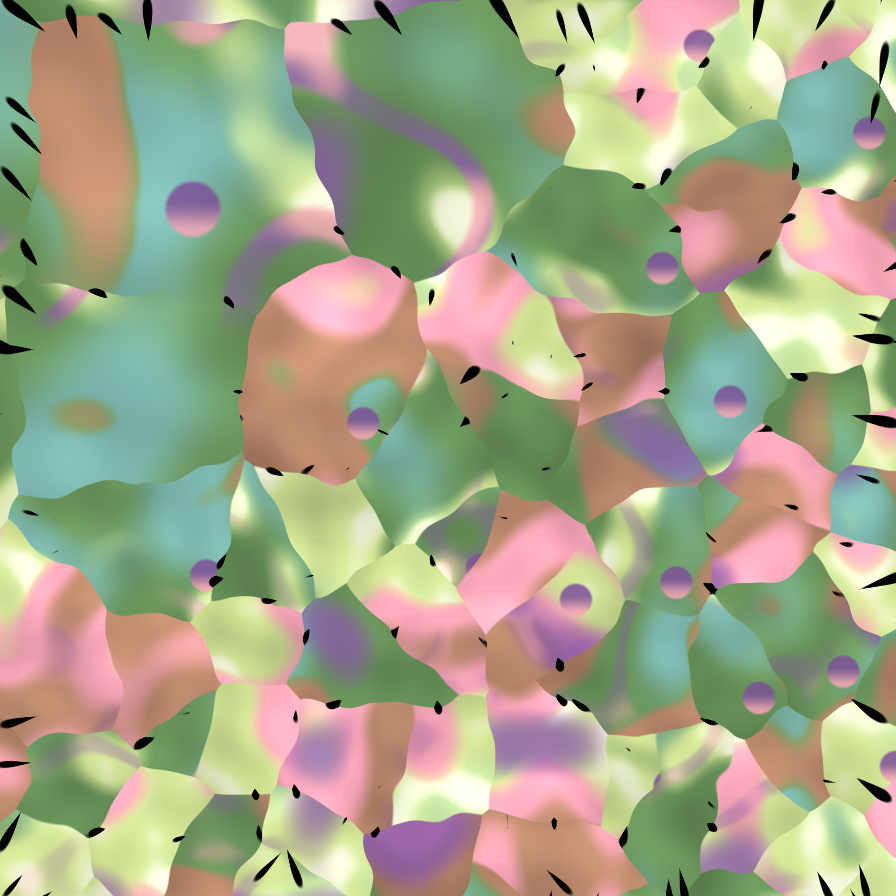
Give the GLSL for this background, as a Shadertoy shader.

```glsl
const float GRID = 9.0;           // small patches per canvas height
const int REACH = 3;              // search radius in grid cells
const float JITTER = 0.85;
const float SIZE_SPREAD = 0.025;
const float WOBBLE = 0.016;       // raggedness of the patch outlines
const float WOBBLE_FREQ = 19.0;
const float TINT_FREQ = 7.5;
const float TINT_DRIFT = 0.52;    // hue change inside one patch
const float CHIP_GRID = 22.0;
const float CHIP_SHARE = 0.5;
const vec3 GREEN = vec3(0.42, 0.59, 0.36);
const vec3 TEAL = vec3(0.45, 0.66, 0.63);
const vec3 LIME = vec3(0.86, 0.93, 0.61);
const vec3 CREAM = vec3(0.93, 0.94, 0.83);
const vec3 PINK = vec3(0.97, 0.65, 0.72);
const vec3 BROWN = vec3(0.71, 0.52, 0.41);
const vec3 VIOLET = vec3(0.54, 0.35, 0.66);
const vec3 BLACK = vec3(0.01);

vec2 hash2(vec2 p) {
    vec3 q = fract(p.xyx * vec3(0.1031, 0.1030, 0.0973));
    q += dot(q, q.yzx + 33.33);
    return fract((q.xx + q.yz) * q.zy);
}

float gradDot(vec2 cell, vec2 offset) {
    float a = 6.2832 * hash2(cell + 71.0).x;
    return dot(vec2(cos(a), sin(a)), offset);
}

float gradientNoise(vec2 p) {
    vec2 i = floor(p), f = fract(p);
    vec2 u = f * f * f * (f * (f * 6.0 - 15.0) + 10.0);
    vec2 e = vec2(1.0, 0.0);
    return mix(mix(gradDot(i, f), gradDot(i + e, f - e), u.x),
               mix(gradDot(i + e.yx, f - e.yx), gradDot(i + 1.0, f - 1.0), u.x), u.y);
}

// The upper left holds few, large patches
bool isCoarse(vec2 cell) {
    return cell.x < 6.0 && cell.y - 0.6 * cell.x > 2.5;
}

vec2 seedOf(vec2 cell) {
    return (cell + 0.5 + JITTER * (hash2(cell) - 0.5)) / GRID;
}

// Cyclic ramp green, lime, pink, brown
vec3 ramp(float t) {
    vec3 c = mix(GREEN, LIME, smoothstep(0.22, 0.34, t));
    c = mix(c, PINK, smoothstep(0.52, 0.63, t));
    c = mix(c, BROWN, smoothstep(0.68, 0.78, t));
    return mix(c, GREEN, smoothstep(0.91, 1.0, t));
}

// Soft painted interior of one patch
vec3 patchColor(vec2 p, vec2 cell) {
    vec2 rnd = hash2(cell + 19.0);
    bool coarse = isCoarse(cell);
    vec2 local = p - seedOf(cell);
    vec2 q = local * (coarse ? 0.6 : 1.0) * TINT_FREQ + rnd * 53.0;
    float drift = gradientNoise(q);
    float veil = gradientNoise(q * 0.9 + 17.0);
    float detail = gradientNoise(q * 2.3 + 41.0);
    float tone = coarse ? 0.05 + 0.36 * rnd.x : rnd.x;
    vec3 c = ramp(fract(tone + TINT_DRIFT * drift + 0.07 * detail));

    // Cool shadows on greens, pale lights on limes
    float greenness = smoothstep(0.02, 0.16, c.g - c.r);
    c = mix(c, TEAL, greenness * smoothstep(-0.05, 0.4, veil));
    float paleness = smoothstep(0.75, 0.88, c.g);
    c = mix(c, CREAM, paleness * smoothstep(0.0, 0.35, detail));
    c *= 1.0 + 0.25 * veil + 0.18 * detail;

    // Violet clouds and curved streaks
    float cloud = smoothstep(0.28, 0.5, gradientNoise(q * 0.8 + 83.0));
    float streak = smoothstep(0.09, 0.03, abs(veil + 0.08)) * smoothstep(0.0, 0.25, drift);
    c = mix(c, VIOLET, 0.8 * cloud);
    c = mix(c, mix(VIOLET, PINK, smoothstep(-0.1, 0.3, detail)),
            streak * (coarse ? 0.8 : 0.35));

    // Occasional round bead
    vec2 b = local - 0.07 * (rnd.yx - 0.5);
    float radius = coarse ? 0.034 : 0.02;
    float bead = smoothstep(radius, radius * 0.8, length(b)) * step(0.8, rnd.y);
    vec3 beadColor = mix(PINK, VIOLET * 0.9, smoothstep(-0.8, 0.3, b.y / radius));
    return clamp(mix(c, beadColor, 0.85 * bead), 0.0, 1.0);
}

// Coverage of dark tapered chips along seams and the canvas rim
float chips(vec2 p, vec2 size, float seam, float px) {
    float cover = 0.0;
    vec2 base = floor(p * CHIP_GRID);
    for (int j = -1; j <= 1; j++)
    for (int i = -1; i <= 1; i++) {
        vec2 cell = base + vec2(i, j);
        vec2 rnd = hash2(cell + 131.0), pick = hash2(cell + 277.0);
        if (pick.x > CHIP_SHARE) continue;
        vec2 center = (cell + 0.2 + 0.6 * rnd) / CHIP_GRID;
        vec2 gap = min(center, size - center);
        float rim = smoothstep(0.05, 0.02, min(gap.x, gap.y));
        vec2 outward = center - 0.5 * size;
        float angle = atan(outward.y, outward.x) + 1.4 * (pick.y - 0.5);
        vec2 axis = vec2(cos(angle), sin(angle)), d = p - center;
        vec2 q = vec2(dot(d, axis), dot(d, vec2(-axis.y, axis.x)));
        vec2 extent = mix(vec2(0.014, 0.007), vec2(0.029, 0.008), rim) * (0.7 + 0.5 * rnd.y);
        q /= extent;
        q.y /= clamp(0.65 + 0.5 * q.x, 0.12, 1.0);
        float dist = length(q) - 1.0 + seam * mix(45.0, 4.0, rim);
        cover = max(cover, smoothstep(px, -px, dist * extent.y));
    }
    return cover;
}

void mainImage(out vec4 fragColor, in vec2 fragCoord) {
    float px = 1.0 / iResolution.y;
    vec2 p = fragCoord * px;
    vec2 w = p * WOBBLE_FREQ;
    vec2 warped = p + WOBBLE * vec2(gradientNoise(w), gradientNoise(w + 37.0))
                    + WOBBLE * 1.5 * vec2(gradientNoise(w * 0.4 + 11.0), gradientNoise(w * 0.4 + 59.0));

    // Two nearest patches
    vec2 base = floor(warped * GRID), first = base, second = base;
    float d1 = 9.0, d2 = 9.0;
    for (int j = -REACH; j <= REACH; j++)
    for (int i = -REACH; i <= REACH; i++) {
        vec2 cell = base + vec2(i, j);
        if (isCoarse(cell) && mod(cell, 3.0) != vec2(1.0)) continue;
        float d = length(warped - seedOf(cell)) - SIZE_SPREAD * hash2(cell + 5.0).x;
        if (d < d1) { d2 = d1; second = first; d1 = d; first = cell; }
        else if (d < d2) { d2 = d; second = cell; }
    }
    float seam = d2 - d1;
    vec3 color = mix(patchColor(p, second), patchColor(p, first),
                     smoothstep(-1.5 * px, 1.5 * px, seam));
    color = mix(color, BLACK, chips(p, iResolution.xy * px, seam, px));
    fragColor = vec4(color, 1.0);
}
```
